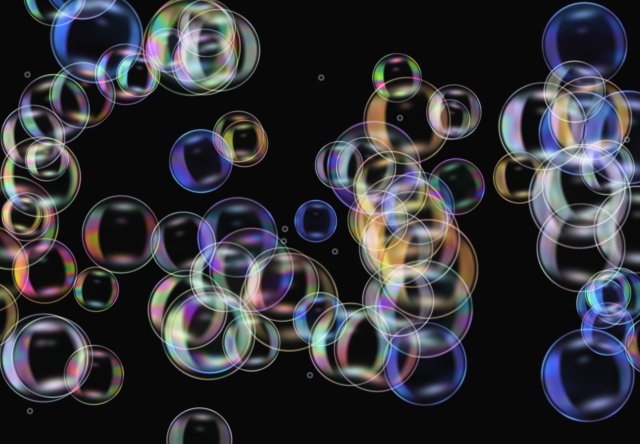
A WebGL 2 fragment shader for this pattern:

```glsl
#version 300 es
precision highp float;

// Clusters of translucent soap bubbles floating in front of a black backdrop.
// Each bubble adds a thin rim, two curved window reflections, two soft
// highlights and a swirling film tint; all bubbles are blended by screening.

uniform vec2 u_resolution;
out vec4 fragColor;

const float TAU = 6.28319;
const int CLUSTERS = 27;
const int PER_CLUSTER = 3;
const int DROPLETS = 9;

const vec3 BACKDROP = vec3(0.032, 0.032, 0.034);
const vec3 SILVER = vec3(0.72, 0.76, 0.82);
const vec3 GOLD = vec3(0.84, 0.62, 0.30);
const vec3 BLUE = vec3(0.22, 0.34, 0.82);

float hash(vec2 p) {
    return fract(sin(dot(p, vec2(127.1, 311.7))) * 43758.5453);
}

float noise(vec2 p) {
    vec2 cell = floor(p), f = fract(p);
    f = f * f * (3.0 - 2.0 * f);
    float low = mix(hash(cell), hash(cell + vec2(1, 0)), f.x);
    float high = mix(hash(cell + vec2(0, 1)), hash(cell + vec2(1, 1)), f.x);
    return mix(low, high, f.y);
}

vec2 rotate(vec2 p, float angle) {
    float c = cos(angle), s = sin(angle);
    return vec2(c * p.x - s * p.y, s * p.x + c * p.y);
}

vec3 screen(vec3 base, vec3 light) {
    return base + clamp(light, 0.0, 1.0) * (1.0 - base);
}

float glow(vec2 p, vec2 center, vec2 size) {
    vec2 q = (p - center) / size;
    return exp(-dot(q, q));
}

// Window reflection on the left side, between the rim and an inner ellipse.
float crescent(vec2 p, float width, float soft) {
    vec2 inner = (p - vec2(0.25, 0.0)) / vec2(1.18 - width, 1.05);
    float outside = smoothstep(1.0 - soft, 1.0 + soft, length(inner));
    float inRim = 1.0 - smoothstep(0.87, 0.95, length(p));
    return outside * inRim * (1.0 - smoothstep(0.42, 0.82, abs(p.y)));
}

vec3 rainbow(float phase) {
    return 0.5 + 0.5 * cos(TAU * (phase + vec3(0.0, 0.33, 0.67)));
}

vec3 filmTint(float kind) {
    return kind < 0.46 ? SILVER : (kind < 0.74 ? GOLD : BLUE);
}

// Light of one bubble; p is relative to its centre in units of its radius.
vec3 bubble(vec2 p, float seed, float blur) {
    float d = length(p);
    float kind = hash(vec2(seed, 5.0));
    float power = mix(0.6, 1.05, hash(vec2(seed, 6.0)));
    float isBlue = step(0.74, kind);
    float colourful = mix(0.12, 0.6, pow(hash(vec2(seed, 7.0)), 2.0));

    // Tint of the film, bent by slow swirls
    float swirl = noise(p * vec2(1.8, 3.0) + seed * 3.7);
    vec3 bands = rainbow(swirl * 0.9 + d * 0.5 + hash(vec2(seed, 8.0)));
    vec3 tint = mix(filmTint(kind), bands, colourful);

    // Reflections
    vec2 q = rotate(p, (hash(vec2(seed, 9.0)) - 0.5) * 0.7);
    float width = mix(0.26, 0.46, hash(vec2(seed, 10.0)));
    float streaks = 0.72 + 0.4 * noise(q * vec2(7.0, 2.0) + seed);
    float windows = crescent(q, width, 0.07) + 0.7 * crescent(-q, width * 0.72, 0.09);
    float caps = glow(q, vec2(0.05, 0.70), vec2(0.30, 0.10))
               + glow(q, vec2(0.08, -0.64), vec2(0.34, 0.12))
               + 0.35 * glow(q, vec2(0.0, 0.34), vec2(0.13, 0.08));

    // Edge line and faint body
    float edge = max(0.022, blur);
    float rim = exp(-pow((d - 0.97) / edge, 2.0)) * (0.28 + 0.4 * swirl);
    float body = mix(0.035, 0.30, isBlue) * (0.3 + d * d) * swirl;
    float mask = 1.0 - smoothstep(1.0 - blur, 1.0 + blur, d);

    vec3 light = tint * (windows * streaks * power + body);
    light += mix(tint, vec3(1.0), 0.3) * (caps * 0.9 * power + rim);
    return light * mask;
}

void main() {
    vec2 p = gl_FragCoord.xy / u_resolution.y;
    float aspect = u_resolution.x / u_resolution.y;
    float pixel = 1.0 / u_resolution.y;
    vec3 color = BACKDROP;

    // Clusters, denser on the left and gathered in a band on the right
    for (int i = 0; i < CLUSTERS * PER_CLUSTER; i++) {
        float seed = float(i) + 1.0, group = float(i / PER_CLUSTER) + 1.0;
        vec2 place = fract(group * vec2(0.7549, 0.5698) + 0.13);
        place.x = pow(place.x, 1.35);
        place.y = mix(place.y, 0.5, 0.4 * smoothstep(0.25, 0.6, place.x));
        float reach = mix(0.03, 0.14, hash(vec2(seed, 1.0)));
        vec2 center = place * vec2(aspect, 1.0)
                    + rotate(vec2(reach, 0.0), TAU * hash(vec2(seed, 2.0)));
        float radius = mix(0.046, 0.118, hash(vec2(seed, 3.0)));
        vec2 local = (p - center) / radius;
        if (dot(local, local) < 1.2) color = screen(color, bubble(local, seed, pixel / radius));
    }

    // Tiny stray droplets
    for (int i = 0; i < DROPLETS; i++) {
        vec2 center = vec2(hash(vec2(i, 21)) * aspect, hash(vec2(i, 22)));
        float ring = abs(length(p - center) - 0.005);
        color = screen(color, SILVER * 0.4 * (1.0 - smoothstep(0.0, 0.002 + pixel, ring)));
    }
    fragColor = vec4(color, 1.0);
}
```
